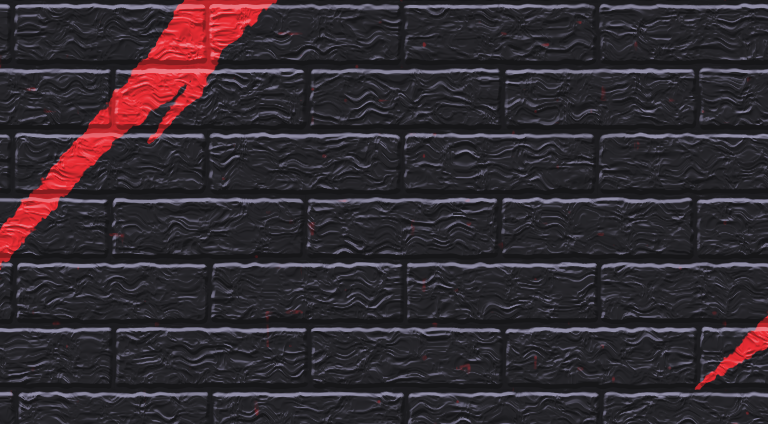
A Shadertoy shader for this texture:

```glsl
// Black painted rough-faced brick wall with slanted strokes of red paint.
// Lengths are in units of the canvas height.

const vec2 BRICK = vec2(0.4597, 0.1526);   // pitch of one brick with its joint
const vec2 JOINT = vec2(0.0075, 0.0100);   // half widths of the mortar joints

const vec3 SOOT      = vec3(0.085, 0.085, 0.095);
const vec3 CHARCOAL  = vec3(0.150, 0.148, 0.165);
const vec3 SHEEN     = vec3(0.390, 0.380, 0.460);
const vec3 GLINT     = vec3(0.620, 0.610, 0.710);
const vec3 DARK_RED  = vec3(0.520, 0.110, 0.120);
const vec3 RED       = vec3(0.910, 0.170, 0.200);
const vec3 PINK      = vec3(0.940, 0.540, 0.580);

float hash(vec2 p) {
    vec3 q = fract(p.xyx * vec3(0.1031, 0.1030, 0.0973));
    q += dot(q, q.yzx + 33.33);
    return fract((q.x + q.y) * q.z);
}

float noise(vec2 p) {
    vec2 i = floor(p), f = fract(p);
    f = f * f * (3.0 - 2.0 * f);
    return mix(mix(hash(i), hash(i + vec2(1, 0)), f.x),
               mix(hash(i + vec2(0, 1)), hash(i + vec2(1, 1)), f.x), f.y);
}

// Running bond counted from the top: xy = position from brick centre, zw = brick id
vec4 brickCell(vec2 p) {
    float y = (1.0 - p.y - 0.0024) / BRICK.y;
    float row = floor(y);
    float shift = 0.033 + 0.5 * BRICK.x * mod(row, 2.0) + 0.014 * (hash(vec2(row, 7.0)) - 0.5);
    float x = (p.x - shift) / BRICK.x;
    return vec4((vec2(fract(x), 1.0 - fract(y)) - 0.5) * BRICK, floor(x), row);
}

// 1 on the face of a brick, 0 in the mortar, with uneven edges
float brickFace(vec2 p, vec2 local) {
    vec2 wobble = vec2(noise(p * 60.0), noise(p * 45.0 + 19.0)) - 0.5;
    vec2 d = abs(local + 0.006 * wobble) - 0.5 * BRICK + JOINT + 0.008;
    float dist = length(max(d, 0.0)) + min(max(d.x, d.y), 0.0) - 0.008;
    return smoothstep(0.005, -0.006, dist);
}

// Split stone: warped ridges drawn out sideways
float splitStone(vec2 p) {
    vec2 q = p * vec2(19.0, 47.0);
    q += 1.3 * vec2(noise(p * 23.0 + 5.0), noise(p * vec2(30.0, 24.0) + 41.0));
    float sum = 0.0, amp = 0.55;
    for (int i = 0; i < 3; i++) {
        sum += amp * (1.0 - abs(2.0 * noise(q) - 1.0));
        q = q * vec2(2.1, 1.9) + 17.3;
        amp *= 0.55;
    }
    return sum;
}

float wallHeight(vec2 p) {
    vec4 cell = brickCell(p);
    float face = brickFace(p, cell.xy);
    vec2 offset = 3.7 * vec2(hash(cell.zw), hash(cell.zw + 31.0));
    return 0.55 * face + splitStone(p + offset) * mix(0.18, 1.0, face);
}

// Distance to a line from a to b whose half width goes from ra to rb
float stroke(vec2 p, vec2 a, vec2 b, float ra, float rb) {
    vec2 ab = b - a;
    float t = clamp(dot(p - a, ab) / dot(ab, ab), 0.0, 1.0);
    return length(p - a - ab * t) - mix(ra, rb, t);
}

float paintDistance(vec2 p) {
    // Broad band from the top edge to the left edge
    vec2 bend = vec2(0.415, 0.858), waist = vec2(0.223, 0.668);
    float d = stroke(p, vec2(0.569, 1.047), bend, 0.092, 0.060);
    d = min(d, stroke(p, bend, waist, 0.060, 0.034));
    d = min(d, stroke(p, waist, vec2(-0.047, 0.360), 0.034, 0.028));
    // Thin split tail
    vec2 knee = vec2(0.455, 0.782);
    d = min(d, stroke(p, vec2(0.505, 0.882), knee, 0.020, 0.018));
    d = min(d, stroke(p, knee, vec2(0.355, 0.668), 0.018, 0.004));
    // Tapered tip at the lower right
    return min(d, stroke(p, vec2(1.640, 0.081), vec2(1.848, 0.246), 0.002, 0.034));
}

void mainImage(out vec4 fragColor, in vec2 fragCoord) {
    vec2 p = fragCoord / iResolution.y;
    float pixel = 1.0 / iResolution.y;
    vec4 cell = brickCell(p);
    float face = brickFace(p, cell.xy);

    // Light from above: upward slopes shine
    float slope = wallHeight(p) - wallHeight(p + vec2(-0.001, 0.0045));
    float tone = 0.85 + 0.3 * hash(cell.zw + 3.0);
    float patchy = 0.75 + 0.5 * noise(p * 9.0);
    float lit = smoothstep(0.03, 0.34, slope) * tone * patchy;
    float glint = smoothstep(0.26, 0.60, slope) * patchy;
    float shade = smoothstep(-0.30, 0.06, slope);

    // Black coat
    vec3 color = mix(SOOT, CHARCOAL, shade * mix(0.45, 1.0, face));
    color = mix(color, SHEEN, min(lit, 1.0));
    color = mix(color, GLINT, 0.75 * min(glint, 1.0));

    // Red strokes and sparse specks
    vec3 paint = mix(DARK_RED, RED, shade * mix(0.6, 1.0, face));
    paint = mix(paint, PINK, 0.85 * min(lit, 1.0));
    float ragged = 0.012 * (noise(p * 55.0) - 0.5) + 0.006 * (noise(p * 140.0) - 0.5);
    float coat = smoothstep(pixel, -pixel, paintDistance(p) + ragged);
    float speck = 0.4 * smoothstep(0.93, 0.99, noise(p * 38.0 + 8.0)) * noise(p * 160.0);
    color = mix(color, paint, max(coat, speck));

    fragColor = vec4(color, 1.0);
}
```
